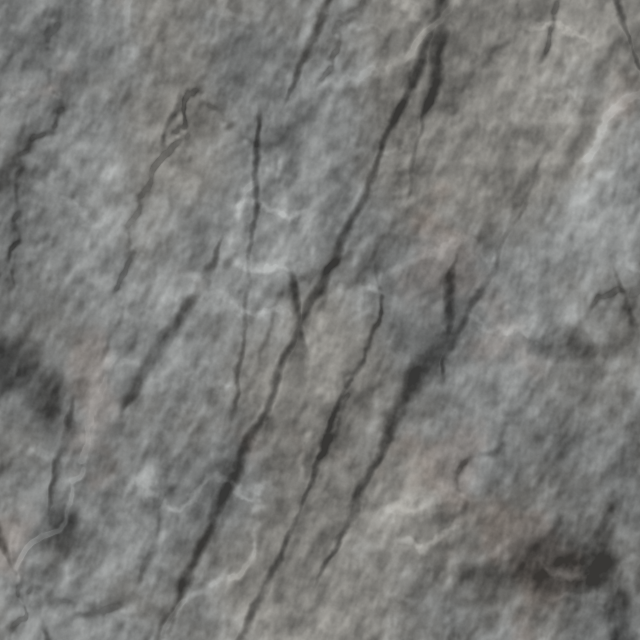
This texture is drawn by a three.js fragment shader. Its source:

```glsl
// Weathered grey cliff: steep leaning slabs with lit ledges, dark tapering
// cracks and fine grain. A height field of soft Voronoi slabs and noise is
// lit from the upper left, then tinted between warm and cool greys.
varying vec2 vUv;

float hash(vec2 p) {
  vec3 a = fract(vec3(p.xyx) * 0.1031);
  a += dot(a, a.yzx + 33.33);
  return fract((a.x + a.y) * a.z);
}

float noise(vec2 p) {
  vec2 i = floor(p), f = fract(p);
  f = f * f * (3.0 - 2.0 * f);
  return mix(mix(hash(i), hash(i + vec2(1, 0)), f.x),
             mix(hash(i + vec2(0, 1)), hash(i + vec2(1, 1)), f.x), f.y);
}

// Layered noise, centred on zero
float fbm(vec2 p) {
  float sum = 0.0, amp = 0.5;
  for (int i = 0; i < 5; i++) {
    sum += amp * (noise(p) - 0.5);
    p = mat2(1.6, 1.2, -1.2, 1.6) * p + 17.3;
    amp *= 0.5;
  }
  return sum;
}

// Distance to the middle contour of the noise, for lines of even width
float contour(vec2 p) {
  float n = noise(p);
  vec2 slope = vec2(noise(p + vec2(0.02, 0)), noise(p + vec2(0, 0.02))) - n;
  return abs(n - 0.5) / (length(slope) / 0.02 + 0.2);
}

// Lean the vertical axis sideways
vec2 lean(vec2 p, float slope) {
  return vec2(p.x - slope * p.y, p.y);
}

// Tall slabs of differing height and tilt, blended across narrow seams
float slabs(vec2 p) {
  vec2 cell = floor(p);
  float sum = 0.0, total = 0.0;
  for (int y = -1; y <= 1; y++) {
    for (int x = -1; x <= 1; x++) {
      vec2 id = cell + vec2(x, y) + 40.0;
      vec2 d = p + 40.0 - id - vec2(hash(id), hash(id + 71.7));
      float weight = exp(-28.0 * dot(d, d));
      vec2 tilt = vec2(hash(id + 13.1), hash(id + 29.9)) - 0.5;
      sum += weight * (hash(id + 53.3) + dot(tilt, d));
      total += weight;
    }
  }
  return sum / total;
}

float height(vec2 p) {
  vec2 warp = vec2(fbm(p * 8.0 + 3.0), fbm(p * 8.0 + 31.0));
  vec2 q = lean(p + 0.13 * warp, 0.32);
  return 0.42 * slabs(q * vec2(7.0, 3.0)) + 0.9 * fbm(lean(p, 0.3) * vec2(13.0, 8.0) + 9.0);
}

// Thin dark lines, mostly steep, that taper out
float cracks(vec2 p) {
  float dark = 0.0;
  vec2 w = p + 0.03 * vec2(fbm(p * 16.0), fbm(p * 16.0 + 50.0));
  for (int i = 0; i < 4; i++) {
    float k = float(i);
    vec2 q = lean(w, i == 2 ? -0.4 : 0.42 - 0.1 * k) + 7.7 * k;
    float open = smoothstep(0.48, 0.8, noise(p * vec2(7.0, 4.0) + 23.0 * k));
    float width = 0.01 + 0.038 * open;
    float line = contour(q * vec2(6.0, 1.1) + 4.0);
    dark = max(dark, smoothstep(0.0, 0.5, open) * (1.0 - smoothstep(0.1 * width, 1.4 * width, line)));
  }
  return dark;
}

// Short pale rims, rough and broken, across the slabs
float ledges(vec2 p) {
  vec2 w = p + 0.1 * vec2(fbm(p * 18.0 + 80.0), fbm(p * 18.0 + 61.0));
  float line = contour(w * vec2(7.0, 11.0) + 15.0);
  float shown = smoothstep(0.5, 0.8, noise(p * 9.0 + 37.0));
  return shown * (1.0 - smoothstep(0.0, 0.12, line));
}

void main() {
  vec2 p = vUv;
  vec2 q = lean(p, 0.3);

  // Relief lit from the upper left
  float relief = height(p) - height(p + 0.008 * vec2(-0.55, 0.83));
  float tone = 0.494 + clamp(relief, -0.14, 0.11);

  // Broad patches, steep streaks and mineral grain
  tone += 0.23 * fbm(p * 4.5 + 12.0);
  tone += 0.12 * fbm(q * vec2(24.0, 7.0) + 5.0);
  tone += 0.23 * fbm(p * 48.0);

  // Openings and rims
  tone += 0.09 * ledges(p);
  tone -= 0.19 * cracks(p);
  tone = clamp(tone, 0.22, 0.72);

  // Warm and cool greys with faint rust
  float cool = smoothstep(-0.12, 0.16, fbm(p * 4.0 + 44.0) + 0.4 * (tone - 0.48));
  vec3 rock = tone * mix(vec3(1.012, 1.0, 0.965), vec3(0.99, 1.005, 1.0), cool);
  float rust = smoothstep(0.1, 0.26, fbm(p * 7.0 + 90.0));
  rock *= mix(vec3(1.0), vec3(1.015, 0.975, 0.96), rust);

  gl_FragColor = vec4(rock, 1.0);
}
```
